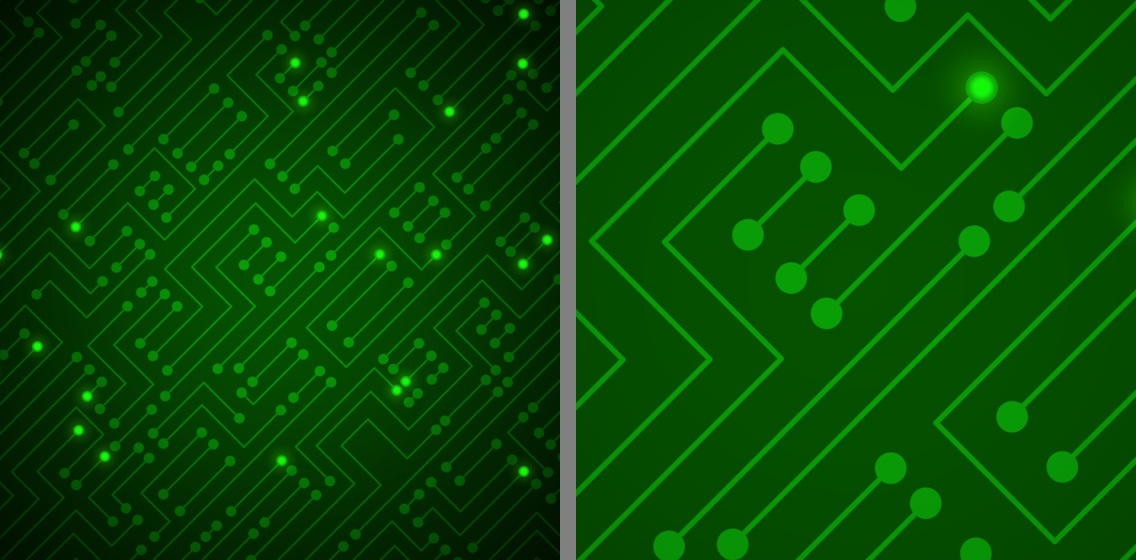
Left, the full canvas; right, a detail of the centre.
This pattern is drawn by a Shadertoy shader. Its source:

```glsl
// Glowing green circuit board: diagonal traces that jog, turn and end in round pads.
// Each node of a lattice turned by 45 degrees opens two ports; a trace runs where two
// neighbours agree, a pad sits on every loose end, and a few pads shine.
#define CELLS 31.0          // lattice cells per canvas height
#define JITTER 0.36         // unevenness of the trace spacing
#define BLOCK vec2(5.0, 6.0) // lattice block holding one group of jogs
#define CUT 0.04            // chance of a break in a trace
#define BRIGHT 0.09         // share of shining pads
#define PAD_RADIUS 0.0094
#define TRACE_HALF 0.0016
#define GLOW_RADIUS 0.034
#define BOARD_COLOR vec3(0.018, 0.32, 0.0)
#define TRACE_COLOR vec3(0.035, 0.62, 0.025)
#define SHINE_COLOR vec3(0.08, 0.97, 0.04)
#define GLOW_COLOR vec3(0.10, 0.30, 0.0)

const vec2 DIRECTIONS[4] = vec2[4](vec2(1, 0), vec2(0, 1), vec2(-1, 0), vec2(0, -1));

float hash(vec2 p) {
    return fract(sin(dot(p, vec2(127.1, 311.7))) * 43758.5453);
}

// Lattice node moved with its whole row and column, so traces stay straight.
vec2 nodePosition(vec2 node) {
    vec2 shift = vec2(hash(vec2(node.x, 7.3)), hash(vec2(13.7, node.y)));
    return node + JITTER * (shift - 0.5);
}

// Open ports of a node, in the order of DIRECTIONS.
vec4 nodePorts(vec2 node) {
    float band = floor(node.y / BLOCK.y);
    node.x += floor(9.0 * hash(vec2(band, 3.1)));
    vec2 block = floor(node / BLOCK);
    vec2 local = node - block * BLOCK;

    // A leaning group of parallel cross runs inside the block.
    float wide = 1.0 + floor(3.0 * hash(block + 11.3));
    float tall = 3.0 + floor(2.0 * hash(block + 23.9));
    float lean = hash(block + 37.1) < 0.5 ? -1.0 : 1.0;
    vec2 room = BLOCK - vec2(wide, tall + wide - 1.0) + 1.0;
    vec2 start = floor(room * vec2(hash(block + 41.7), hash(block + 59.3)));
    if (lean > 0.0) start.y += wide - 1.0;

    float column = local.x - start.x;
    float level = local.y + lean * column - start.y;
    if (column < 0.0 || column >= wide || level < 0.0 || level >= tall)
        return vec4(1, 0, 1, 0);

    // Bends at both ends of a run; single runs may turn back.
    bool bottom = level < 0.5;
    bool top = level > tall - 1.5;
    if (!bottom && !top) return vec4(0, 1, 0, 1);
    bool turnsBack = wide < 1.5 && hash(block + 67.7) < 0.6;
    float side = (bottom || turnsBack) ? -lean : lean;
    return vec4(step(0.0, side), bottom ? 1.0 : 0.0, step(side, 0.0), top ? 1.0 : 0.0);
}

float segmentDistance(vec2 p, vec2 a, vec2 b) {
    vec2 along = b - a;
    return length(p - a - along * clamp(dot(p - a, along) / dot(along, along), 0.0, 1.0));
}

void mainImage(out vec4 fragColor, in vec2 fragCoord) {
    vec2 uv = fragCoord / iResolution.y;
    vec2 fromCenter = uv - 0.5 * iResolution.xy / iResolution.y;
    float falloff = dot(fromCenter, fromCenter);
    float soft = 0.9 / iResolution.y;

    vec2 p = CELLS * vec2(uv.x + uv.y, uv.y - uv.x) * inversesqrt(2.0);
    vec2 nearest = floor(p + 0.5);
    float copper = 1e3;     // distance to traces and plain pads
    float shine = 1e3;      // distance to the closest shining pad

    for (int y = -1; y <= 1; y++)
    for (int x = -1; x <= 1; x++) {
        vec2 node = nearest + vec2(x, y);
        vec2 position = nodePosition(node);
        vec4 ports = nodePorts(node);
        int links = 0;
        for (int k = 0; k < 4; k++) {
            if (ports[k] < 0.5) continue;
            vec2 other = node + DIRECTIONS[k];
            vec4 otherPorts = nodePorts(other);
            bool cut = hash(node + other + 0.37) < CUT;
            if (otherPorts[(k + 2) % 4] < 0.5 || cut) continue;
            links++;
            float d = segmentDistance(p, position, nodePosition(other)) / CELLS;
            copper = min(copper, d - TRACE_HALF);
        }
        if (links == 1) {
            float d = length(p - position) / CELLS;
            copper = min(copper, d - PAD_RADIUS);
            if (hash(node + 83.9) < BRIGHT) shine = min(shine, d);
        }
    }

    // Board, then copper, then halo and shining pads.
    vec3 color = BOARD_COLOR * exp(-3.2 * falloff);
    vec3 trace = TRACE_COLOR * exp(-2.5 * falloff);
    color = mix(color, trace, 1.0 - smoothstep(-soft, soft, copper));
    float halo = max(1.0 - shine / GLOW_RADIUS, 0.0);
    color += GLOW_COLOR * halo * halo;
    float core = 1.0 - smoothstep(-soft, soft, shine - PAD_RADIUS);
    float fade = 1.0 - 0.35 * smoothstep(0.4, 1.0, shine / PAD_RADIUS);
    color = mix(color, SHINE_COLOR * fade, core);
    fragColor = vec4(color, 1.0);
}
```
